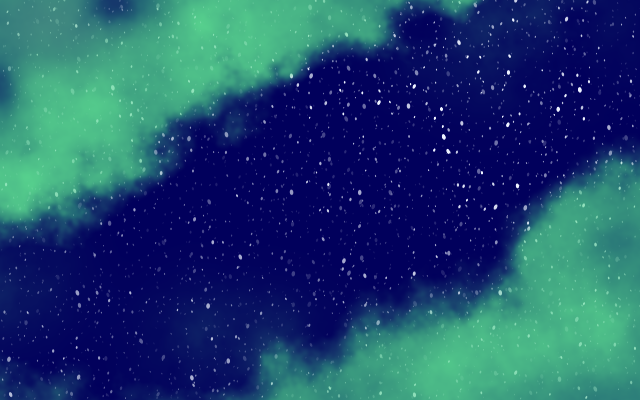
Reproduce this background procedurally as a WebGL 1 fragment shader.

```glsl
precision highp float;
// A deep blue night sky framed by two green nebula banks and flecked with stars.
// Curved edges roughened by layered cellular noise set a cloud level, which a
// colour ramp paints; jittered grids scatter small tilted oval stars on top.
uniform vec2 u_resolution;

const vec3 NIGHT = vec3(0.005, 0.0, 0.36);
const vec3 DUSK = vec3(0.08, 0.20, 0.42);
const vec3 TEAL = vec3(0.13, 0.40, 0.46);
const vec3 JADE = vec3(0.21, 0.57, 0.49);
const vec3 GREEN = vec3(0.29, 0.72, 0.53);
const vec3 MINT = vec3(0.35, 0.84, 0.56);
const vec3 MIST = vec3(0.28, 0.54, 0.51);
const vec3 STARLIGHT = vec3(0.93, 0.95, 1.0);
const vec3 MINT_STAR = vec3(0.66, 0.95, 0.80);

const float CLOUD_SCALE = 5.0;    // coarsest noise cells per canvas height
const float EDGE_ROUGHNESS = 0.13;
const float MOTTLING = 0.17;
const float STAR_TILT = 0.3;

vec3 hash3(vec2 cell) {
  vec3 h = fract(cell.xyx * vec3(0.1031, 0.1030, 0.0973));
  h += dot(h, h.yxz + 33.33);
  return fract((h.xxy + h.yzz) * h.zyx);
}

// Signed soft blobs, one at a random place in each cell
float cellNoise(vec2 p) {
  vec2 cell = floor(p);
  float sum = 0.0;
  for (int j = -1; j <= 1; j++) {
    for (int i = -1; i <= 1; i++) {
      vec2 near = cell + vec2(float(i), float(j));
      vec3 h = hash3(near + 71.0);
      vec2 d = near + h.xy - p;
      float w = max(0.0, 1.0 - dot(d, d));
      sum += w * w * (h.z * 2.0 - 1.0);
    }
  }
  return sum;
}

float cloudNoise(vec2 p) {
  float sum = 0.0, amplitude = 0.55;
  for (int i = 0; i < 5; i++) {
    sum += amplitude * cellNoise(p);
    p = mat2(1.6, 1.2, -1.2, 1.6) * p + 13.7;
    amplitude *= 0.58;
  }
  return sum;
}

float glow(vec2 p, vec2 center, vec2 radius) {
  vec2 d = (p - center) / radius;
  return exp(-dot(d, d));
}

// Heights of the two cloud edges
float upperEdge(float x) {
  return 0.39 + 0.50 * x + 0.07 * exp(-pow((x - 0.56) / 0.16, 2.0));
}

float lowerEdge(float x) {
  return 0.26 * smoothstep(0.45, 1.1, x) + 0.36 * smoothstep(1.2, 1.52, x);
}

float upperCloud(vec2 p, float rough) {
  float cover = smoothstep(-0.09, 0.10, p.y - upperEdge(p.x) + rough);
  float level = 0.74
    + 0.24 * glow(p, vec2(0.52, 0.92), vec2(0.20, 0.14))
    + 0.24 * glow(p, vec2(0.16, 0.73), vec2(0.14, 0.12))
    + 0.20 * glow(p, vec2(0.04, 0.56), vec2(0.14, 0.12))
    - 0.45 * glow(p, vec2(0.30, 0.99), vec2(0.09, 0.07))
    - 0.36 * glow(p, vec2(0.0, 0.78), vec2(0.05, 0.08))
    - 0.10 * glow(p, vec2(0.12, 0.93), vec2(0.15, 0.12));
  return cover * level;
}

float lowerCloud(vec2 p, float rough) {
  float cover = smoothstep(-0.10, 0.13, lowerEdge(p.x) - p.y + rough);
  float level = 0.64
    + 0.20 * glow(p, vec2(1.20, 0.08), vec2(0.28, 0.14))
    + 0.16 * glow(p, vec2(1.50, 0.20), vec2(0.18, 0.14))
    - 0.14 * glow(p, vec2(1.60, 0.0), vec2(0.15, 0.06));
  return cover * level;
}

vec3 cloudColor(float level) {
  vec3 color = mix(NIGHT, DUSK, clamp(level / 0.25, 0.0, 1.0));
  color = mix(color, TEAL, clamp((level - 0.25) / 0.23, 0.0, 1.0));
  color = mix(color, JADE, clamp((level - 0.48) / 0.20, 0.0, 1.0));
  color = mix(color, GREEN, clamp((level - 0.68) / 0.18, 0.0, 1.0));
  return mix(color, MINT, clamp((level - 0.86) / 0.16, 0.0, 1.0));
}

// One star at most per cell; size is the largest radius in canvas heights
float starLayer(vec2 p, float spacing, float size, float chance, float seed) {
  vec2 cell = floor(p / spacing);
  vec3 place = hash3(cell + seed);
  vec3 kind = hash3(cell + seed + 37.0);
  vec2 d = p - (cell + 0.2 + 0.6 * place.xy) * spacing;
  d.x += d.y * STAR_TILT * (kind.y * 2.0 - 1.0);
  float radius = size * mix(0.45, 1.0, kind.x);
  float dist = length(d * vec2(1.25, 0.85));
  float soft = 0.7 / u_resolution.y;
  float disc = 1.0 - smoothstep(radius - soft, radius + soft, dist);
  return disc * step(place.z, chance) * mix(0.15, 1.0, kind.z * kind.z);
}

void main() {
  vec2 p = gl_FragCoord.xy / u_resolution.y;
  p.x *= 1.6 * u_resolution.y / u_resolution.x;

  // Clouds and faint blue haze
  float noise = cloudNoise(p * CLOUD_SCALE);
  float rough = noise * EDGE_ROUGHNESS;
  float level = max(upperCloud(p, rough), lowerCloud(p, rough));
  float haze = 0.22 * glow(p, vec2(1.28, 0.95), vec2(0.24, 0.15))
    + 0.16 * glow(p, vec2(0.60, 0.13), vec2(0.20, 0.13))
    + 0.12 * glow(p, vec2(0.0, 0.30), vec2(0.16, 0.14));
  level = max(level, haze * (1.0 + noise));
  level += noise * MOTTLING * smoothstep(0.05, 0.5, level);
  vec3 color = cloudColor(level);
  float mist = glow(p, vec2(0.12, 0.95), vec2(0.18, 0.12));
  color = mix(color, MIST, 0.7 * mist * smoothstep(0.3, 0.6, level));

  // Stars, denser through the open sky
  float open = glow(p, vec2(0.95, 0.60), vec2(0.75, 0.50));
  float bright = 0.65 + 0.6 * glow(p, vec2(1.15, 0.72), vec2(0.35, 0.25));
  float stars = starLayer(p, 0.042, 0.0057, 0.25 + 0.35 * open, 5.0);
  stars = max(stars, starLayer(p, 0.029, 0.0036, 0.30 + 0.30 * open, 113.0));
  stars = max(stars, 0.7 * starLayer(p, 0.019, 0.0022, 0.5, 229.0));
  vec3 starColor = mix(STARLIGHT, MINT_STAR, smoothstep(0.3, 0.7, level));
  color = mix(color, starColor, clamp(stars * bright * 1.2, 0.0, 1.0));
  gl_FragColor = vec4(color, 1.0);
}
```
